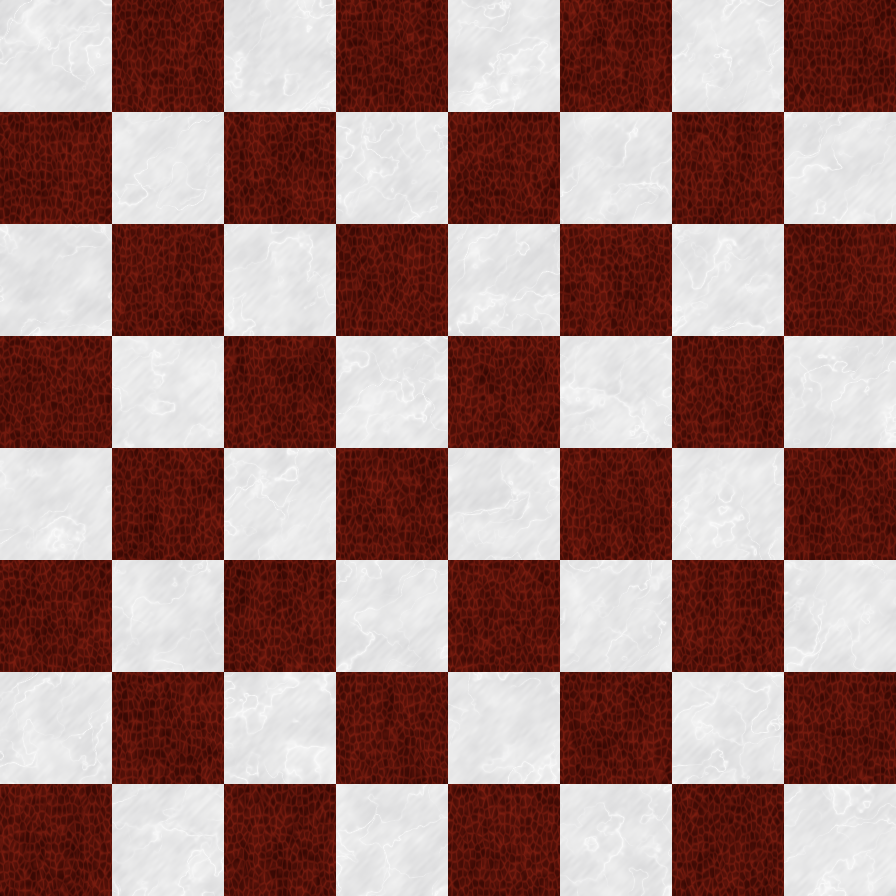
This pattern is drawn by a WebGL 1 fragment shader. Its source:

```glsl
precision highp float;
// Checkerboard of white veined marble and dark red grained leather.

uniform vec2 u_resolution;

const float TILES = 8.0;                        // squares across and down
const vec3 MARBLE_SHADE = vec3(0.855, 0.855, 0.86);
const vec3 MARBLE_LIGHT = vec3(0.94, 0.94, 0.94);
const vec3 VEIN_COLOR = vec3(0.985);
const vec3 LEATHER_DARK = vec3(0.19, 0.025, 0.008);
const vec3 LEATHER_LIGHT = vec3(0.52, 0.125, 0.07);

// Whole numbers of cells over the canvas, so every layer wraps.
const vec2 VEIN_CELLS = vec2(10.0, 24.0);       // along, across the diagonal
const vec2 BRUSH_CELLS = vec2(56.0, 200.0);
const vec2 CROSS_CELLS = vec2(26.0);
const vec2 CLOUD_CELLS = vec2(32.0);
const vec2 PEBBLE_CELLS = vec2(168.0, 96.0);
const vec2 GRAIN_CELLS = vec2(256.0, 144.0);
const vec2 PATCH_CELLS = vec2(48.0, 24.0);

vec2 hash22(vec2 p) {
  vec3 h = fract(p.xyx * vec3(0.1031, 0.1030, 0.0973));
  h += dot(h, h.yzx + 33.33);
  return fract((h.xx + h.yz) * h.zy);
}

// Value noise that repeats every period cells.
float noise(vec2 p, vec2 period) {
  vec2 cell = floor(p);
  vec2 f = fract(p);
  f = f * f * (3.0 - 2.0 * f);
  float a = hash22(mod(cell, period)).x;
  float b = hash22(mod(cell + vec2(1.0, 0.0), period)).x;
  float c = hash22(mod(cell + vec2(0.0, 1.0), period)).x;
  float d = hash22(mod(cell + 1.0, period)).x;
  return mix(mix(a, b, f.x), mix(c, d, f.x), f.y);
}

float fbm(vec2 p, vec2 period) {
  float sum = 0.0;
  float gain = 0.5;
  for (int i = 0; i < 4; i++) {
    sum += gain * noise(p, period);
    p *= 2.0;
    period *= 2.0;
    gain *= 0.5;
  }
  return sum / 0.9375;
}

// Bright thin line where the noise crosses its middle value.
float ridge(float n, float sharpness) {
  return pow(1.0 - abs(2.0 * n - 1.0), sharpness);
}

// Distance-like value that falls to zero on the creases between pebbles.
float pebbleGap(vec2 p, vec2 period) {
  vec2 cell = floor(p);
  vec2 f = fract(p);
  float nearest = 8.0;
  float second = 8.0;
  for (int y = -1; y <= 1; y++) {
    for (int x = -1; x <= 1; x++) {
      vec2 offset = vec2(float(x), float(y));
      vec2 center = offset + 0.1 + 0.8 * hash22(mod(cell + offset, period));
      float d = length(center - f);
      second = min(second, max(nearest, d));
      nearest = min(nearest, d);
    }
  }
  return second - nearest;
}

vec3 marble(vec2 p) {
  vec2 diagonal = vec2(p.x + p.y, p.x - p.y);
  float cloud = fbm(p * CLOUD_CELLS, CLOUD_CELLS);
  float warp = fbm(p * CLOUD_CELLS + 7.0, CLOUD_CELLS) - 0.5;
  vec2 bend = vec2(warp, cloud - 0.5);

  float brush = noise(diagonal * BRUSH_CELLS, BRUSH_CELLS);
  float tone = 0.55 + 1.1 * (cloud - 0.5) + 0.45 * (brush - 0.5);
  vec3 color = mix(MARBLE_SHADE, MARBLE_LIGHT, clamp(tone, 0.0, 1.0));

  float veins = ridge(noise(diagonal * VEIN_CELLS + 2.2 * bend, VEIN_CELLS), 14.0);
  float crossing = ridge(noise(p * CROSS_CELLS + 1.8 * bend.yx, CROSS_CELLS), 18.0);
  float strength = smoothstep(0.25, 0.65, noise(p * CLOUD_CELLS + 13.0, CLOUD_CELLS));
  float vein = max(veins * mix(0.35, 1.0, strength), 0.65 * crossing * strength);
  return mix(color, VEIN_COLOR, 0.9 * vein);
}

vec3 leather(vec2 p) {
  float patches = noise(p * PATCH_CELLS, PATCH_CELLS);
  float grain = noise(p * GRAIN_CELLS, GRAIN_CELLS);
  float gap = pebbleGap(p * PEBBLE_CELLS + 0.5 * patches, PEBBLE_CELLS);
  float crease = 1.0 - smoothstep(0.0, 0.45, gap);
  float tone = 0.20 + 0.38 * crease + 0.40 * (grain - 0.5) + 0.18 * patches;
  return mix(LEATHER_DARK, LEATHER_LIGHT, clamp(tone, 0.0, 1.0));
}

void main() {
  vec2 p = gl_FragCoord.xy / u_resolution;

  // Signed distance to the square edges, positive inside leather.
  vec2 board = p * TILES;
  vec2 edge = (0.5 - abs(fract(board) - 0.5)) * u_resolution / TILES;
  float parity = mod(floor(board.x) + floor(board.y), 2.0);
  float side = 1.0 - 2.0 * parity;
  float cover = clamp(0.5 + side * min(edge.x, edge.y), 0.0, 1.0);

  gl_FragColor = vec4(mix(marble(p), leather(p), cover), 1.0);
}
```
